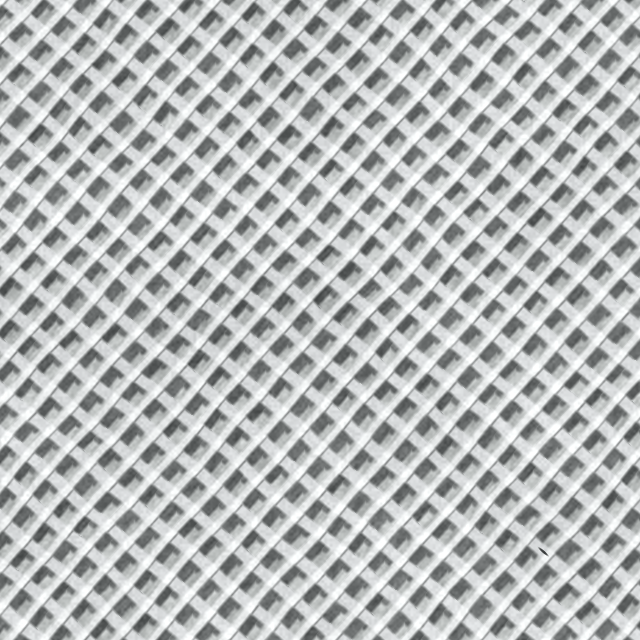
This texture is drawn by a Shadertoy shader. Its source:

```glsl
const vec2 STEP_DOWN = vec2(0.0318, -0.0275);  // lattice step, down and right
const vec2 STEP_UP = vec2(0.0344, 0.0387);     // lattice step, up and right
const vec2 ANCHOR = vec2(0.507, 0.538);        // centre of one dark opening
const vec2 ANCHOR_CELL = vec2(0.46, 0.33);     // the same point inside its cell
const vec2 SOFT = vec2(0.075, 0.065);          // edge blur in cell units
const float STRAND_WIDTH = 0.27;
const float HOLE_LENGTH = 0.62;
const float HOLE_END = 0.66;
const float ARM_START = 0.44;
const float ARM_END = 0.86;
const float CREASE_WIDTH = 0.07;
const float BEND = 0.07;
const float GRAIN = 0.09;
const vec2 FLAW_POS = vec2(0.849, 0.138);
const vec2 FLAW_SIZE = vec2(0.012, 0.0025);

const vec3 HOLE = vec3(0.375, 0.387, 0.387);
const vec3 PATCH = vec3(0.73, 0.745, 0.74);
const vec3 BAND = vec3(0.85, 0.86, 0.865);
const vec3 STRAND = vec3(0.905, 0.915, 0.915);
const vec3 CROSSING = vec3(0.975, 0.985, 0.985);
const vec3 CREASE = vec3(0.47, 0.48, 0.48);
const vec3 FLAW = vec3(0.14, 0.15, 0.15);

float hash(vec2 p) {
    return fract(sin(dot(p, vec2(127.1, 311.7))) * 43758.5453);
}

float noise(vec2 p) {
    vec2 i = floor(p), f = fract(p);
    f = f * f * (3.0 - 2.0 * f);
    return mix(mix(hash(i), hash(i + vec2(1, 0)), f.x),
               mix(hash(i + vec2(0, 1)), hash(i + vec2(1, 1)), f.x), f.y);
}

// Soft repeating interval from lo to hi, with period one
float span(float x, float lo, float hi, float soft) {
    float d = abs(fract(x - 0.5 * (lo + hi) + 0.5) - 0.5) - 0.5 * (hi - lo);
    return 1.0 - smoothstep(-soft, soft, d);
}

void mainImage(out vec4 fragColor, in vec2 fragCoord) {
    vec2 uv = fragCoord / iResolution.xy;
    vec2 soft = max(SOFT, 1.0 / (iResolution.y * vec2(length(STEP_DOWN), length(STEP_UP))));

    // Lattice coordinates with gently bent threads
    vec2 st = inverse(mat2(STEP_DOWN, STEP_UP)) * (uv - ANCHOR) + ANCHOR_CELL;
    st += BEND * (vec2(noise(uv * 14.0), noise(uv * 14.0 + 37.0)) - 0.5) * 2.0;
    vec2 cell = floor(st);
    float wear = hash(cell) - 0.5;
    float tint = hash(cell + 19.3) - 0.5;

    // Threads and the shaded thread behind each opening
    float strand = span(st.x, 0.0, STRAND_WIDTH, soft.x);
    float band = span(st.y, HOLE_LENGTH, 1.0, soft.y);
    float streak = noise(st * vec2(9.0, 3.0)) - 0.5;
    vec3 back = PATCH + 0.08 * tint + 0.14 * streak;
    vec3 color = mix(mix(back, STRAND, strand), mix(BAND, CROSSING, strand), band);

    // Dark opening: a block with an arm along its upper end
    float block = span(st.x, STRAND_WIDTH, HOLE_END + 0.16 * wear, soft.x);
    float arm = span(st.x, STRAND_WIDTH, ARM_END + 0.12 * tint, soft.x)
              * span(st.y, ARM_START, HOLE_LENGTH, soft.y);
    float open = max(block * (1.0 - band), arm * (0.85 + 0.3 * wear));
    color = mix(color, HOLE + 0.09 * wear + 0.1 * streak, open);

    // Thin crease on the lower edge of each strand, fading in places
    float crease = span(st.x, STRAND_WIDTH, STRAND_WIDTH + CREASE_WIDTH, 0.6 * soft.x);
    color = mix(color, CREASE, crease * band * (0.5 + 0.4 * noise(st * 1.7)));

    // Single dark nick
    vec2 q = uv - FLAW_POS;
    vec2 along = normalize(STEP_DOWN);
    q = vec2(dot(q, along), dot(q, vec2(-along.y, along.x))) / FLAW_SIZE;
    color = mix(color, FLAW, 0.85 * (1.0 - smoothstep(0.4, 1.1, length(q))));

    // Fine grain and broad uneven light
    color += GRAIN * (noise(uv * 230.0) - 0.5);
    color += 0.05 * (noise(uv * 6.0 + 11.0) - 0.5);
    fragColor = vec4(clamp(color, 0.0, 1.0), 1.0);
}
```
